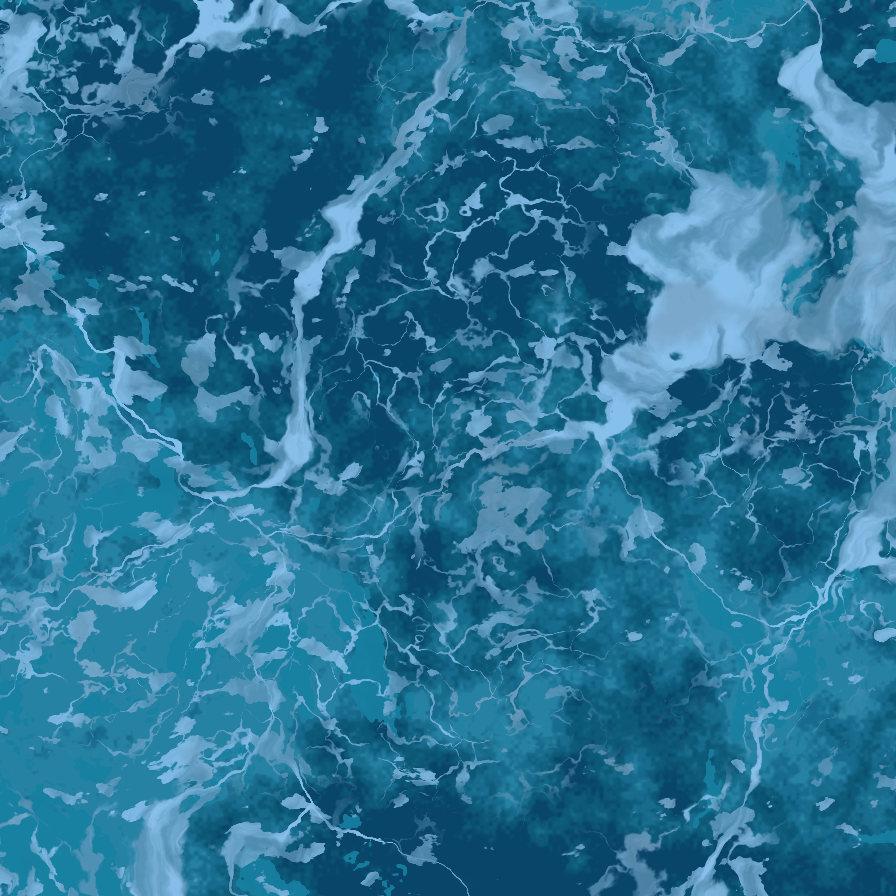
Reproduce this texture procedurally as a Shadertoy shader.

```glsl
float hash(vec2 p) {
    vec3 h = fract(vec3(p.xyx) * 0.1031);
    h += dot(h, h.yzx + 33.33);
    return fract((h.x + h.y) * h.z);
}

float noise(vec2 p) {
    vec2 cell = floor(p), f = fract(p);
    f = f * f * (3.0 - 2.0 * f);
    return mix(mix(hash(cell), hash(cell + vec2(1, 0)), f.x),
               mix(hash(cell + vec2(0, 1)), hash(cell + vec2(1, 1)), f.x), f.y);
}

float fbm(vec2 p) {
    float sum = 0.0, amp = 0.516;
    for (int i = 0; i < 5; i++) {
        sum += amp * noise(p);
        p = mat2(1.6, 1.2, -1.2, 1.6) * p + 7.3;
        amp *= 0.5;
    }
    return sum;
}

vec2 fbm2(vec2 p) {
    return vec2(fbm(p), fbm(p + 41.7)) - 0.5;
}

// Gap between the two nearest cell centres: zero along cell borders
float cellEdge(vec2 p) {
    vec2 cell = floor(p);
    float first = 9.0, second = 9.0;
    for (int y = -1; y <= 1; y++)
    for (int x = -1; x <= 1; x++) {
        vec2 c = cell + vec2(x, y);
        float d = distance(p, c + vec2(hash(c + 50.0), hash(c + 93.0)));
        second = min(second, max(first, d));
        first = min(first, d);
    }
    return second - first;
}

vec3 waterColor(vec2 p, vec2 warp) {
    float tone = 0.5 + 2.0 * (fbm(p * 3.5 + warp * 2.0 + 11.0) - 0.5);
    tone += 0.9 * (fbm(p * 28.0) - 0.5) + 0.22 * (noise(p * 210.0) - 0.5);
    vec3 col = mix(vec3(0.03, 0.27, 0.41), vec3(0.05, 0.35, 0.47), smoothstep(0.17, 0.42, tone));
    col = mix(col, vec3(0.09, 0.42, 0.55), smoothstep(0.42, 0.60, tone));
    col = mix(col, vec3(0.15, 0.51, 0.64), smoothstep(0.60, 0.82, tone));

    // Flat teal plates with crisp ragged borders
    float plate = fbm(p * vec2(11.0, 8.0) + warp * 5.0 + 70.0) + 0.25 * (tone - 0.5);
    return mix(col, vec3(0.09, 0.50, 0.63), 0.9 * smoothstep(0.665, 0.675, plate));
}

void mainImage(out vec4 fragColor, in vec2 fragCoord) {
    vec2 p = fragCoord / iResolution.y;
    vec2 warp = fbm2(p * 4.0 + 3.0);
    vec2 fray = fbm2(p * 22.0);
    vec2 q = p + 0.35 * warp + 0.06 * fray;

    // Broad foam veins, swelling and thinning along their length
    float edge = cellEdge(mat2(2.7, 0.5, -0.9, 2.5) * q + 5.0);
    float width = 0.01 + 0.2 * smoothstep(0.42, 0.68, fbm(p * 3.0 + 24.0));
    float body = 1.0 - edge / width;
    float foam = smoothstep(-0.1, 0.25, body + 1.5 * (fbm(q * 26.0) - 0.5));
    float nearVein = exp(-5.0 * edge);

    // Thin broken lace at two scales
    for (int i = 0; i < 2; i++) {
        float scale = 8.0 + 11.0 * float(i);
        float thread = cellEdge((p + 0.2 * warp + 0.09 * fray) * scale + 31.0);
        thread += 0.3 * (fbm(p * 50.0 + scale) - 0.5);
        float region = fbm(p * 4.0 + 3.0 * scale) + 0.08 * nearVein;
        float lace = 1.0 - smoothstep(0.015, 0.09, thread);
        foam = max(foam, 0.9 * lace * smoothstep(0.49, 0.62, region));
    }

    // Slanted flecks gathered beside the veins
    float fleck = fbm(mat2(30.0, 14.0, -22.0, 38.0) * (p + 0.1 * warp));
    fleck += 0.14 * nearVein + 0.3 * (fbm(p * 5.0 + 130.0) - 0.5);
    foam = max(foam, 0.9 * smoothstep(0.715, 0.75, fleck));

    // Foam shading: brighter cores, streaks and slightly grey hollows
    float streak = fbm(mat2(34.0, 9.0, -30.0, 16.0) * q + 8.0);
    float shine = 0.4 + 2.4 * (streak - 0.5) + 0.35 * clamp(body, 0.0, 1.0);
    vec3 foamColor = mix(vec3(0.38, 0.59, 0.73), vec3(0.53, 0.75, 0.92), clamp(shine, 0.0, 1.0));
    foamColor = mix(foamColor, vec3(0.42, 0.57, 0.68), 0.5 * smoothstep(0.56, 0.7, fbm(p * 9.0 + 90.0)));

    vec3 col = mix(waterColor(p, warp), foamColor, foam * (0.82 + 0.18 * smoothstep(0.3, 0.6, streak)));
    fragColor = vec4(col, 1.0);
}
```
